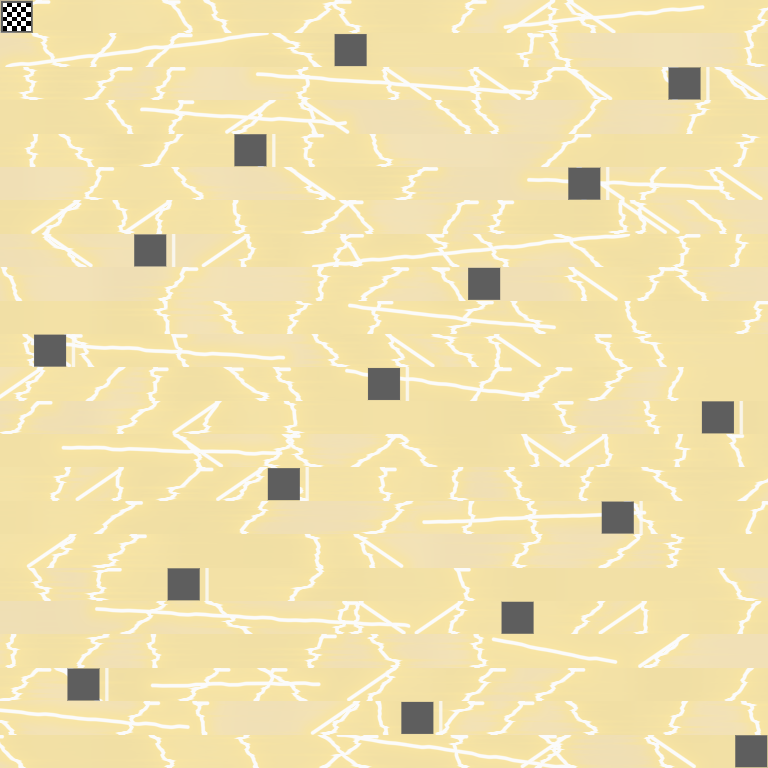
Write a three.js fragment shader that draws this pattern.

```glsl
varying vec2 vUv;

const float GRID = 23.0;
const float MARKER_STEP = 33.0;
const float CRACK_SLOTS = 11.0;
const vec3 SAND = vec3(0.955, 0.885, 0.655);
const vec3 BEIGE = vec3(0.95, 0.885, 0.72);
const vec3 GLOW = vec3(0.985, 0.905, 0.635);
const vec3 WHITE = vec3(0.985);
const vec3 GREY = vec3(0.37);

float hash(vec2 p) {
  vec3 q = fract(vec3(p.xyx) * 0.1031);
  q += dot(q, q.yzx + 33.33);
  return fract((q.x + q.y) * q.z);
}

float noise(float x, float seed) {
  float i = floor(x);
  return mix(hash(vec2(i, seed)), hash(vec2(i + 1.0, seed)), smoothstep(0.2, 0.8, x - i));
}

float segmentDistance(vec2 p, vec2 a, vec2 b) {
  vec2 d = b - a;
  return length(p - a - d * clamp(dot(p - a, d) / dot(d, d), 0.0, 1.0));
}

float stroke(float d, float halfWidth) {
  return 1.0 - smoothstep(halfWidth - 0.025, halfWidth + 0.025, d);
}

// Horizontal position of a jagged crack at height v
float crackPath(float v, float start, float lean, float seed) {
  return start + lean * v + 0.3 * (noise(v * 6.0, seed) - 0.5);
}

// x: line coverage, y: nearest distance, z: id of the plank on this side
vec3 crackStrip(vec2 p, float row) {
  vec3 result = vec3(0.0, 9.0, -1.0);
  float spacing = GRID / CRACK_SLOTS;
  for (float k = 0.0; k < CRACK_SLOTS; k++) {
    vec2 id = vec2(k + 3.0, row + 17.0);
    if (hash(id) < 0.2) continue;
    float seed = row * 31.0 + k * 7.0;
    float start = (k + 0.1 + 0.8 * hash(id + 41.0)) * spacing;
    float lean = 2.6 * (hash(id + 73.0) - 0.5);
    float x = crackPath(p.y, start, lean, seed);
    float slope = (crackPath(p.y + 0.04, start, lean, seed) - x) / 0.04;
    float d = abs(p.x - x) / sqrt(1.0 + slope * slope);
    float flare = 0.025 * smoothstep(0.38, 0.46, abs(p.y - 0.5));
    result.x = max(result.x, stroke(d, 0.055 + flare));
    if (p.x > x) result.z = k;

    // Short flat tip or a second branch
    float kind = hash(id + 109.0);
    vec2 tip = vec2(crackPath(0.94, start, lean, seed), 0.94);
    vec2 end = kind < 0.25 ? vec2(tip.x - sign(lean) * 1.3, 0.05) : tip + vec2(0.35, 0.0);
    if (kind < 0.55) {
      float branch = segmentDistance(p, tip, end);
      result.x = max(result.x, stroke(branch, 0.055));
      d = min(d, branch);
    }
    result.y = min(result.y, d);
  }
  return result;
}

// Long shallow crack found in some rows
float longCrack(vec2 p, float row) {
  vec2 id = vec2(row + 5.0, 211.0);
  if (hash(id) > 0.45) return 9.0;
  float start = hash(id + 13.0) * 18.0 - 1.0;
  float span = 3.5 + 6.0 * hash(id + 29.0);
  float rise = hash(id + 37.0) - 0.5;
  p.y += 0.06 * (noise(p.x * 2.0, row) - 0.5);
  return segmentDistance(p, vec2(start, 0.5 - rise), vec2(start + span, 0.5 + rise));
}

vec3 checker(vec2 q) {
  vec2 tile = floor((q - 0.08) / 0.84 * 6.0);
  float inside = step(max(abs(q.x - 0.5), abs(q.y - 0.5)), 0.42);
  return mix(GREY, vec3(mod(tile.x + tile.y, 2.0)), inside);
}

void main() {
  vec2 p = vUv * GRID;
  vec2 cell = min(floor(p), GRID - 1.0);
  vec2 local = p - cell;
  float row = GRID - 1.0 - cell.y;
  vec2 strip = vec2(p.x, local.y);

  // Planks with soft tone drift and a warm halo along the cracks
  vec3 crack = crackStrip(strip, row);
  float longLine = longCrack(strip, row);
  float near = min(crack.y, longLine);
  float pale = step(0.68, hash(vec2(crack.z + 7.0, row + 151.0)));
  vec3 color = mix(SAND, BEIGE, pale * smoothstep(0.0, 0.5, near));
  color -= 0.014 * noise(p.x * 0.5, row + 301.0);
  color = mix(color, GLOW, 0.8 * exp(-near * 3.5));
  color = mix(color, WHITE, max(crack.x, stroke(longLine, 0.055)));

  // Markers fall on every 33rd cell, counted in reading order
  float index = row * GRID + cell.x;
  float phase = mod(index + 0.5, MARKER_STEP);
  vec2 inset = 0.5 - abs(local - 0.5);
  if (phase < 1.0) {
    vec3 marker = index < 0.5 ? checker(local) : GREY;
    color = mix(color, marker, smoothstep(0.0, 0.04, min(inset.x, inset.y)));
  } else if (phase < 2.0 && hash(vec2(index, 5.0)) > 0.5) {
    color = mix(color, WHITE, 0.8 * stroke(abs(local.x - 0.2), 0.05));
  }
  gl_FragColor = vec4(color, 1.0);
}
```
